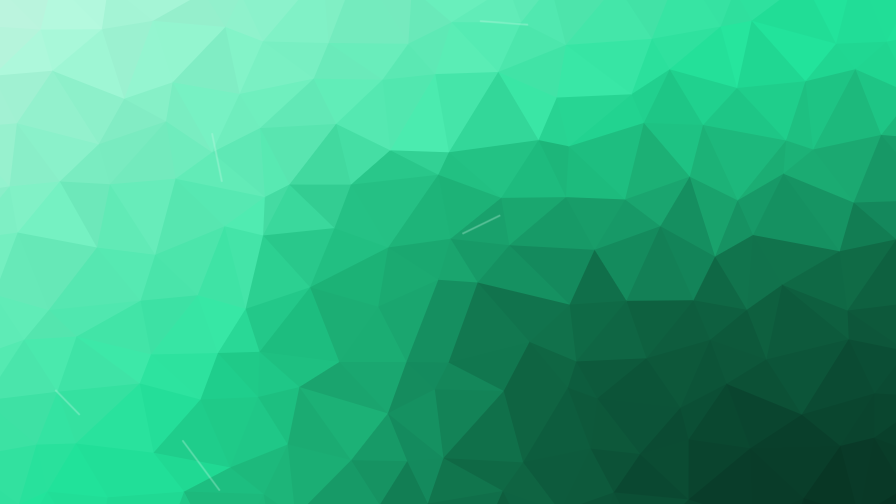
Reproduce this background procedurally as a Shadertoy shader.

```glsl
// Low-poly triangle mesh fading from pale mint through emerald to deep forest green.

#define CELL vec2(0.122, 0.104)     // mesh spacing, in canvas heights
#define JITTER 0.62                 // vertex displacement, in cells
#define FACET_DEPTH 0.065           // shade variation between facets
#define FACET_GLOW 0.035            // brightness variation between facets
#define CORNER_BLEND 0.08           // roundness of the dark region's corner
#define STREAK_WIDTH 0.0016
#define STREAK_ALPHA 0.35

const vec3 PALE = vec3(0.76, 0.975, 0.89);
const vec3 SHADES[6] = vec3[6](
    vec3(0.13, 0.88, 0.60), vec3(0.11, 0.69, 0.46), vec3(0.08, 0.55, 0.37),
    vec3(0.06, 0.41, 0.27), vec3(0.04, 0.28, 0.19), vec3(0.03, 0.19, 0.13));
const float STOPS[6] = float[6](-0.20, 0.0, 0.13, 0.25, 0.50, 0.75);

// Thin highlights: start xy, end xy
const vec4 STREAKS[5] = vec4[5](
    vec4(0.954, 0.958, 1.046, 0.951), vec4(0.421, 0.734, 0.440, 0.641),
    vec4(0.111, 0.225, 0.157, 0.178), vec4(0.363, 0.125, 0.435, 0.028),
    vec4(0.919, 0.537, 0.991, 0.572));

vec2 hash22(vec2 p) {
    vec3 q = fract(vec3(p.xyx) * vec3(0.1031, 0.1030, 0.0973));
    q += dot(q, q.yzx + 33.33);
    return fract((q.xx + q.yz) * q.zy);
}

float cross2(vec2 a, vec2 b) { return a.x * b.y - a.y * b.x; }

float smoothMin(float a, float b, float k) {
    float h = max(k - abs(a - b), 0.0) / k;
    return min(a, b) - 0.25 * h * h * k;
}

// Jittered vertex; odd rows are shifted by half a cell
vec2 meshVertex(vec2 id) {
    float stagger = 0.5 * mod(id.y, 2.0);
    vec2 offset = (hash22(id + 40.0) - 0.5) * JITTER;
    return (id + vec2(stagger, 0.0) + offset) * CELL;
}

// Broad colour field: a dark lower-right region and a pale upper-left glow
vec3 fieldColor(vec2 p, float depthShift) {
    float below = 0.583 - p.y + 0.165 * (p.x - 0.903);
    float inside = 0.65 * (p.x - 0.81 + 0.45 * (0.56 - p.y));
    float depth = smoothMin(below, inside, CORNER_BLEND) + depthShift;
    float glow = 1.0 - p.x / 1.62 - (1.0 - p.y) / 1.04 - 0.5 * depthShift;
    vec3 color = mix(SHADES[0], PALE, clamp(glow, 0.0, 1.0));
    for (int i = 1; i < 6; i++) {
        float t = (depth - STOPS[i - 1]) / (STOPS[i] - STOPS[i - 1]);
        color = mix(color, SHADES[i], clamp(t, 0.0, 1.0));
    }
    return color;
}

// Signed distance to one side of a counter-clockwise triangle, positive inside
float sideDistance(vec2 p, vec2 a, vec2 b) {
    return cross2(normalize(b - a), p - a);
}

// Adds a flat facet, weighted by its pixel coverage
void addFacet(vec2 p, vec2 a, vec2 b, vec2 c, float pixel, inout vec4 sum) {
    float d = min(sideDistance(p, a, b), min(sideDistance(p, b, c), sideDistance(p, c, a)));
    float coverage = clamp(0.5 + d / pixel, 0.0, 1.0);
    if (coverage <= 0.0) return;
    vec2 center = (a + b + c) / 3.0;
    vec2 variation = hash22(floor(center * 900.0)) - 0.5;
    vec3 color = fieldColor(center, variation.x * FACET_DEPTH);
    color *= 1.0 + variation.y * FACET_GLOW;
    sum += vec4(color, 1.0) * coverage;
}

float segmentDistance(vec2 p, vec2 a, vec2 b) {
    vec2 ab = b - a;
    return length(p - a - ab * clamp(dot(p - a, ab) / dot(ab, ab), 0.0, 1.0));
}

void mainImage(out vec4 fragColor, in vec2 fragCoord) {
    float pixel = 1.0 / iResolution.y;
    vec2 p = fragCoord * pixel;

    // Split each nearby quad along its Delaunay diagonal
    vec4 sum = vec4(0.0);
    vec2 base = floor(p / CELL);
    for (int j = -1; j <= 1; j++)
    for (int i = -2; i <= 2; i++) {
        vec2 id = base + vec2(i, j);
        vec2 a = meshVertex(id);
        vec2 b = meshVertex(id + vec2(1, 0));
        vec2 c = meshVertex(id + vec2(1, 1));
        vec2 d = meshVertex(id + vec2(0, 1));
        float angleTest = cross2(c - b, a - b) * dot(a - d, c - d)
                        + dot(c - b, a - b) * cross2(a - d, c - d);
        if (angleTest > 0.0) {
            addFacet(p, a, b, c, pixel, sum);
            addFacet(p, a, c, d, pixel, sum);
        } else {
            addFacet(p, a, b, d, pixel, sum);
            addFacet(p, b, c, d, pixel, sum);
        }
    }
    vec3 color = sum.rgb / max(sum.a, 0.001);

    // Faint highlights along a few edges
    for (int i = 0; i < 5; i++) {
        float d = segmentDistance(p, STREAKS[i].xy, STREAKS[i].zw);
        float line = 1.0 - smoothstep(0.0, STREAK_WIDTH + pixel, d);
        color = mix(color, PALE, line * STREAK_ALPHA);
    }
    fragColor = vec4(color, 1.0);
}
```
